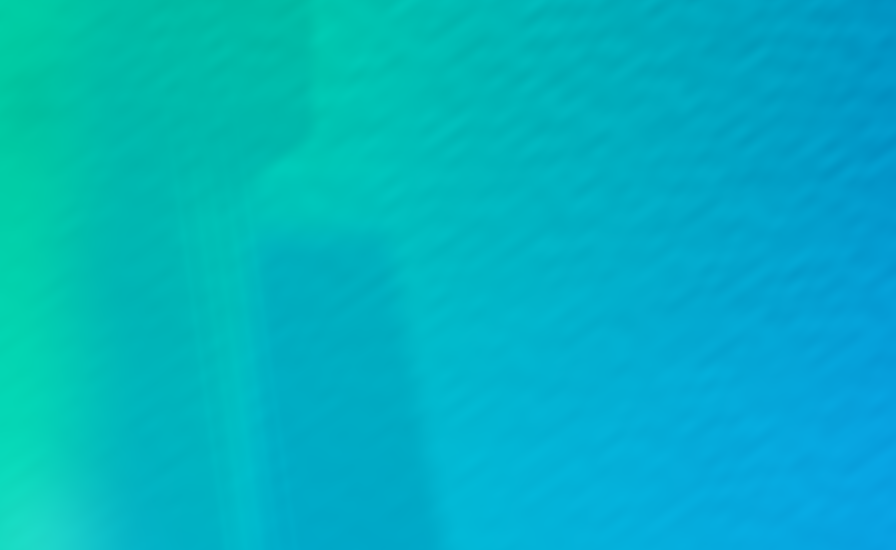
Write a Shadertoy shader that draws this background.

```glsl
// A smooth green-to-blue backdrop with soft translucent panels on the left.
// Bilinear colour ramps are layered through feathered masks, then slanted
// streaks and a faint embossed value noise add a brushed-glass surface.

float hash(vec2 p) {
    vec3 q = fract(p.xyx * 0.1031);
    q += dot(q, q.yzx + 33.33);
    return fract((q.x + q.y) * q.z);
}

float noise(vec2 p) {
    vec2 i = floor(p), f = fract(p);
    f = f * f * (3.0 - 2.0 * f);
    return mix(mix(hash(i), hash(i + vec2(1, 0)), f.x),
               mix(hash(i + vec2(0, 1)), hash(i + vec2(1, 1)), f.x), f.y);
}

// 1 below the edge, 0 above it, with a feathered crossing
float below(float edge, float feather, float v) {
    return 1.0 - smoothstep(edge - feather, edge + feather, v);
}

float bell(float v, float width) {
    return exp(-v * v / (width * width));
}

// Slanted ripples lit from one side
float emboss(vec2 p) {
    vec2 q = mat2(0.82, -0.57, 0.57, 0.82) * p * vec2(1.0, 1.0);
    q *= vec2(26.0, 52.0);
    return noise(q + vec2(0.25, 0.5)) - noise(q - vec2(0.25, 0.5));
}

void mainImage(out vec4 fragColor, in vec2 fragCoord) {
    vec2 uv = fragCoord / iResolution.xy;
    vec2 p = fragCoord / iResolution.y;
    float x = uv.x, y = uv.y;

    // Open field: teal to blue, darker toward the top right
    float across = clamp((x - 0.35) / 0.65, 0.0, 1.0);
    vec3 low = mix(vec3(0.00, 0.745, 0.82), vec3(0.03, 0.635, 0.89), across);
    vec3 high = mix(vec3(0.00, 0.78, 0.68), vec3(0.00, 0.585, 0.77), across);
    vec3 col = mix(low, high, smoothstep(0.0, 1.0, y));

    // Shaded column, wider above the rounded cap
    vec3 shade = mix(vec3(0.00, 0.69, 0.77), vec3(0.00, 0.735, 0.645), y);
    float step1 = mix(0.275, 0.349, smoothstep(0.66, 0.77, y));
    float feather = mix(0.035, 0.012, smoothstep(0.62, 0.78, y));
    col = mix(col, shade, below(step1, feather, x));

    // Leaning inner panel with a soft top
    vec3 panel = mix(vec3(0.00, 0.66, 0.785), vec3(0.00, 0.685, 0.735), y / 0.6);
    float inside = smoothstep(0.255, 0.31, x) * below(0.497 - 0.11 * y, 0.022, x);
    col = mix(col, panel, inside * below(0.575, 0.05, y));

    // Pale arch over the panel
    float arch = 0.705 - 4.5 * (x - 0.37) * (x - 0.37);
    float span = smoothstep(0.27, 0.31, x) * below(0.43, 0.03, x);
    col += vec3(0.0, 0.018, 0.008) * span * bell(y - arch, 0.022);

    // Light strip and its thin slanted streaks
    float lean = x + 0.085 * y;
    float fade = below(0.68, 0.12, y);
    col += vec3(0.0, 0.028, 0.008) * bell(lean - 0.285, 0.03) * fade;
    for (int i = 0; i < 5; i++) {
        float k = float(i);
        float centre = 0.25 + 0.019 * k + 0.006 * hash(vec2(k, 7.0));
        float strength = 0.006 + 0.008 * hash(vec2(k, 3.0));
        col += vec3(0.0, 1.0, 0.7) * strength * bell(lean - centre, 0.004) * mix(0.25, 1.0, fade);
    }

    // Green glow along the left side, paler at the bottom corner
    vec3 glow = mix(vec3(0.02, 0.845, 0.72), vec3(0.00, 0.80, 0.64), smoothstep(0.0, 0.9, y));
    float reach = mix(0.135, 0.115, y) + 0.025 * (noise(vec2(2.0, y * 6.0)) - 0.5);
    col = mix(col, glow, 1.0 - smoothstep(0.01, reach + 0.03, x));
    col += vec3(0.10, 0.02, 0.06) * bell(length(p - vec2(0.08, 0.0)), 0.13);
    col -= vec3(0.0, 0.04, 0.02) * bell(length((p - vec2(0.05, 0.81)) * vec2(1.0, 0.7)), 0.06);

    // Surface: broad mottling and fine ripples, strongest at the upper right
    col += vec3(0.0, 0.012, 0.008) * (noise(p * 7.0) - 0.5);
    float relief = mix(0.010, 0.038, smoothstep(0.4, 1.7, x + 0.8 * y));
    col += vec3(0.1, 1.0, 0.9) * relief * emboss(p);

    fragColor = vec4(clamp(col, 0.0, 1.0), 1.0);
}
```
